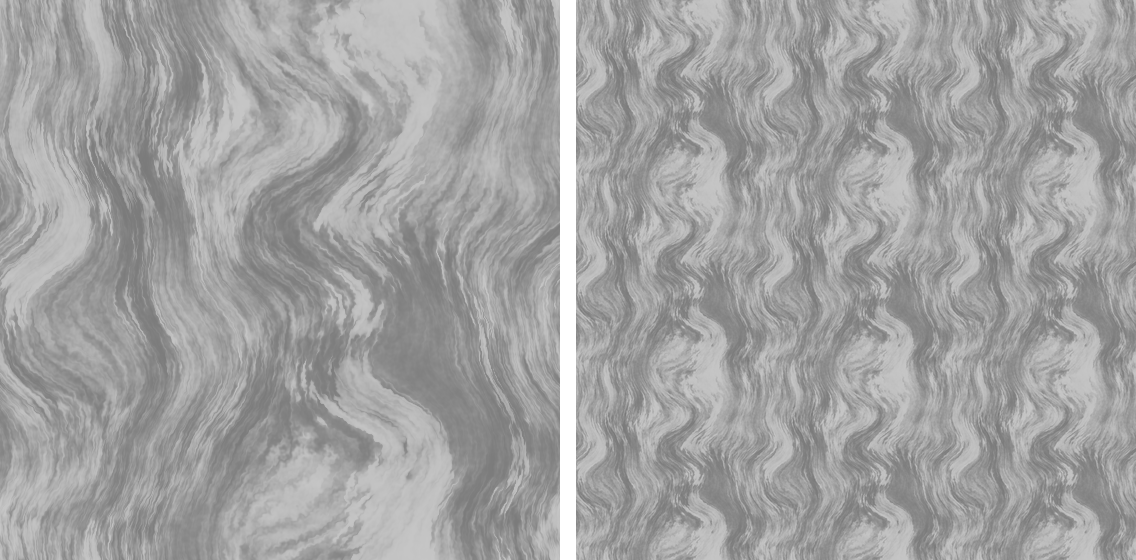
Left, the tile; right, the same tile 3 across and 3 down.
A Shadertoy shader for this texture:

```glsl
#define MID_TONE 0.627
#define TONE_RANGE 0.15
#define CONTRAST 1.2
#define BROAD_BEND 0.115
#define TIGHT_BEND 0.05
#define LIFT 0.05
#define FRAY 0.0022
#define FEATHER 0.04
#define FIBRE_OCTAVES 5

// Integer hash of a lattice cell, giving a unit gradient
vec2 gradientAt(vec2 cell, vec2 period, int seed) {
    uvec2 c = uvec2(mod(cell, period));
    uint h = c.x * 1597334673u ^ c.y * 3812015801u ^ uint(seed) * 2798796415u;
    h = (h ^ (h >> 16)) * 2146121005u;
    h = (h ^ (h >> 15)) * 2221713035u;
    h ^= h >> 16;
    float angle = float(h & 65535u) / 65536.0 * 6.28318;
    return vec2(cos(angle), sin(angle));
}

// Gradient noise that wraps over the unit square, roughly -1 to 1
float noise(vec2 uv, vec2 period, int seed) {
    vec2 p = (uv + float(seed) * vec2(0.37, 0.61)) * period;
    vec2 cell = floor(p), f = p - cell;
    vec2 s = f * f * f * (f * (f * 6.0 - 15.0) + 10.0);
    vec2 e = vec2(1.0, 0.0);
    float a = dot(gradientAt(cell, period, seed), f);
    float b = dot(gradientAt(cell + e.xy, period, seed), f - e.xy);
    float c = dot(gradientAt(cell + e.yx, period, seed), f - e.yx);
    float d = dot(gradientAt(cell + e.xx, period, seed), f - e.xx);
    return 2.0 * mix(mix(a, b, s.x), mix(c, d, s.x), s.y);
}

// Large meanders plus a fine jitter that roughens the edges
vec2 flow(vec2 uv) {
    vec2 bend = vec2(
        BROAD_BEND * noise(uv, vec2(2, 3), 1) + TIGHT_BEND * noise(uv, vec2(3, 5), 2),
        LIFT * noise(uv, vec2(3, 3), 3));
    vec2 fray = vec2(noise(uv, vec2(70, 60), 4), noise(uv, vec2(60, 70), 5));
    fray += 0.6 * vec2(noise(uv, vec2(150, 140), 6), noise(uv, vec2(140, 150), 7));
    return uv + bend + FRAY * fray;
}

// Slides neighbouring strands along the grain, so that ends look torn
vec2 feather(vec2 q) {
    float slide = noise(q, vec2(55, 7), 8) + 0.8 * noise(q, vec2(120, 16), 9);
    return q + vec2(0.0, FEATHER * slide);
}

// Short broken streaks, from loose tufts to thin hairs
float fibres(vec2 q) {
    float sum = 0.0, weight = 0.4;
    vec2 period = vec2(15, 4);
    float strength = 1.0 + 0.7 * noise(q, vec2(6, 4), 10);
    for (int i = 0; i < FIBRE_OCTAVES; i++) {
        sum += weight * noise(q, period, 11 + i) * (i > 0 ? strength : 1.0);
        weight *= 0.95;
        period = floor(period * vec2(1.9, 1.8));
    }
    return sum;
}

// Soft cloudiness and fine grain without direction
float mottle(vec2 uv) {
    return 0.5 * noise(uv, vec2(14, 12), 20) + 0.4 * noise(uv, vec2(37, 33), 21)
         + 0.4 * noise(uv, vec2(85, 80), 22) + 0.3 * noise(uv, vec2(170, 160), 23);
}

void mainImage(out vec4 fragColor, in vec2 fragCoord) {
    vec2 uv = fragCoord / iResolution.xy;
    vec2 q = flow(uv);
    vec2 torn = feather(q);

    float fibre = fibres(mix(q, torn, 0.4));
    float patches = 0.8 * noise(torn, vec2(4, 2), 30) + 0.55 * noise(torn, vec2(10, 4), 31);

    // Pale sheets with torn edges
    float sheet = smoothstep(0.1, 0.3, noise(torn, vec2(7, 2), 32) - 0.3 + 0.5 * fibre);

    float t = 0.75 * patches + 0.85 * fibre + 0.6 * sheet + 0.25 * mottle(uv) - 0.13;
    float tone = MID_TONE + TONE_RANGE * tanh(CONTRAST * t);
    fragColor = vec4(vec3(tone), 1.0);
}
```
